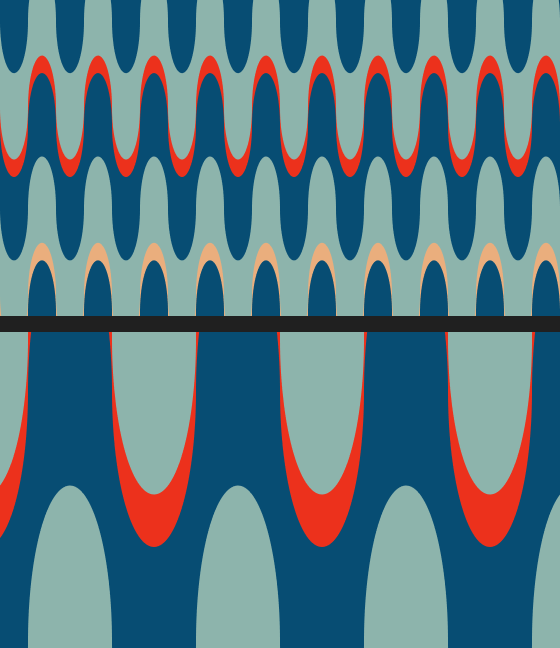
Top: the whole. Bottom: its middle third, enlarged.
Give the GLSL for this pattern, as a Shadertoy shader.

```glsl
// Retro scalloped bands: ten repeats of tall half-ellipse arches and cups across,
// with teal and navy bands and an accent rim alternating red and peach downward.
// Each column shifts the bands by an ellipse profile; edges are supersampled.

const float COLUMNS = 10.0;

// Alternating half ellipses: positive cups, negative arches, one pair per unit of x
float scallop(float x) {
    float halfColumn = x * 2.0;
    float u = fract(halfColumn) * 2.0 - 1.0;
    float side = mod(floor(halfColumn), 2.0) < 0.5 ? 1.0 : -1.0;
    return side * sqrt(max(0.0, 1.0 - u * u));
}

// Band colour at a depth measured down from the first accent rim, in periods
vec3 bandColor(float depth) {
    vec3 teal = vec3(0.553, 0.706, 0.675);
    vec3 navy = vec3(0.027, 0.302, 0.451);
    vec3 red = vec3(0.925, 0.192, 0.110);
    vec3 peach = vec3(0.918, 0.682, 0.490);

    float band = fract(depth);
    vec3 accent = mod(floor(depth), 2.0) < 0.5 ? red : peach;
    if (band < 0.0935) return accent;
    return band < 0.539 ? navy : teal;
}

vec3 pattern(vec2 uv) {
    float down = 1.0 - uv.y;
    float shifted = down - 0.1644 * scallop(uv.x * COLUMNS);
    return bandColor((shifted - 0.3403) / 0.5926);
}

void mainImage(out vec4 fragColor, in vec2 fragCoord) {
    // Average samples spread evenly over the pixel by the golden ratio
    const int SAMPLES = 24;
    vec3 sum = vec3(0.0);
    for (int i = 0; i < SAMPLES; i++) {
        float n = float(i) + 0.5;
        vec2 offset = vec2(n / float(SAMPLES), fract(n * 0.618)) - 0.5;
        sum += pattern((fragCoord + offset) / iResolution.xy);
    }
    fragColor = vec4(sum / float(SAMPLES), 1.0);
}
```
